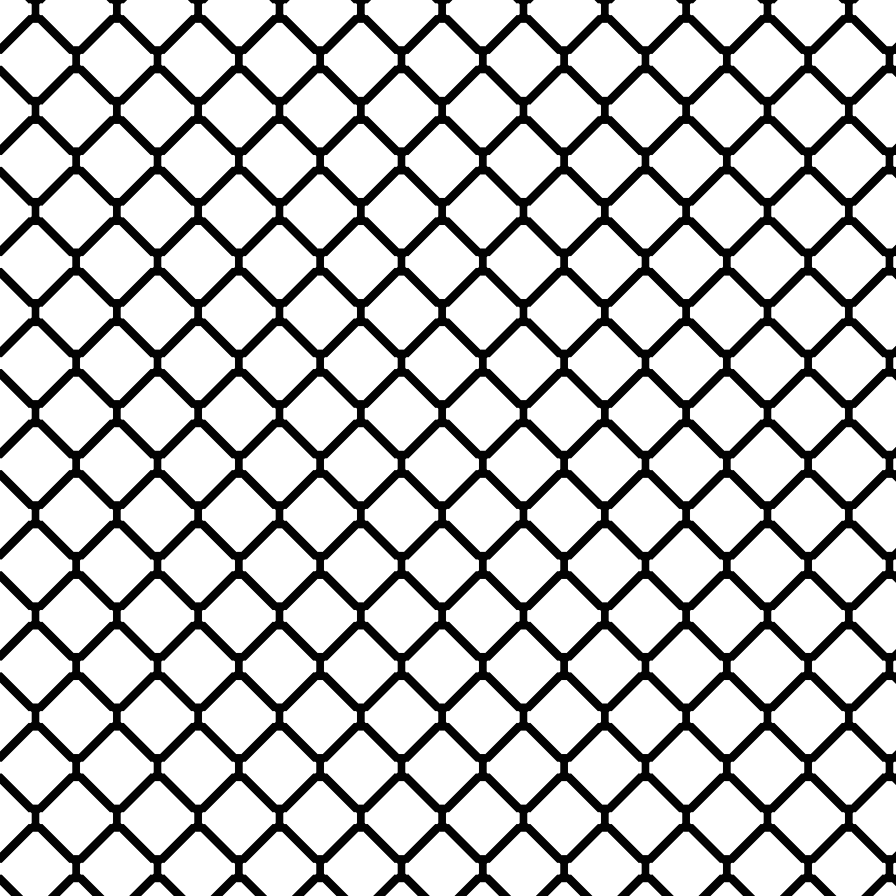
A three.js fragment shader for this pattern:

```glsl
// Black chain-link mesh: staggered diamond openings joined by short upright links.
#define PITCH vec2(0.09077, 0.11285)   // spacing of openings: about 11 across, 8.9 up
#define CENTER vec2(0.4027, 0.5947)    // middle of one opening
#define DIAMOND 0.0442                 // reach of the slanted sides
#define HALF_SIZE vec2(0.0411, 0.0413) // where the diamond tips are cut flat
#define NOTCH_HEIGHT 0.0066            // half height of the notch beside a link
#define NOTCH_RADIUS 0.0018
#define WIRE_COLOR vec3(0.008)
#define GROUND_COLOR vec3(1.0)

varying vec2 vUv;

// Offset from the nearest point of a rectangular lattice
vec2 latticeOffset(vec2 p) {
  return (fract(p / PITCH + 0.5) - 0.5) * PITCH;
}

float roundedBox(vec2 p, vec2 halfSize, float radius) {
  vec2 q = abs(p) - halfSize + radius;
  return length(max(q, 0.0)) + min(max(q.x, q.y), 0.0) - radius;
}

// Signed distance to one opening: cut diamond plus square side notches
float opening(vec2 p) {
  vec2 a = abs(p);
  vec2 cut = a - HALF_SIZE;
  float diamond = (a.x + a.y - DIAMOND) * 0.7071;
  float body = max(diamond, max(cut.x, cut.y));
  float notch = roundedBox(p, vec2(HALF_SIZE.x, NOTCH_HEIGHT), NOTCH_RADIUS);
  return min(body, notch);
}

void main() {
  // Two lattices, half a pitch apart, form the staggered rows
  vec2 p = vUv - CENTER;
  float d = min(opening(latticeOffset(p)),
                opening(latticeOffset(p + 0.5 * PITCH)));

  // Edge smoothed over about one pixel
  float blur = 0.6 * max(fwidth(vUv.x), fwidth(vUv.y));
  float wire = smoothstep(-blur, blur, d);
  gl_FragColor = vec4(mix(GROUND_COLOR, WIRE_COLOR, wire), 1.0);
}
```
